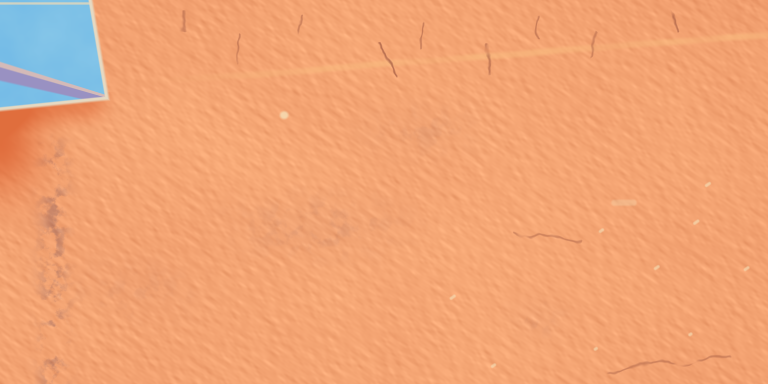
This texture is drawn by a WebGL 1 fragment shader. Its source:

```glsl
precision highp float;
uniform vec2 u_resolution;

#define GRAIN_SCALE 62.0
#define GRAIN_CONTRAST 0.075
#define STAIN_STRENGTH 0.30
#define CRACK_WIDTH 0.0028
#define CRACK_COUNT 9
#define FLECK_COUNT 9
#define CLAY_DARK vec3(0.935, 0.605, 0.420)
#define CLAY_LIGHT vec3(0.975, 0.675, 0.475)
#define SHADOW vec3(0.88, 0.43, 0.24)
#define STAIN vec3(0.66, 0.45, 0.40)
#define CREAM vec3(0.96, 0.86, 0.70)

float hash(vec2 p) {
  p = fract(p * vec2(0.1031, 0.1137));
  p += dot(p, p.yx + 33.33);
  return fract((p.x + p.y) * p.x * 7.31 + p.y * 41.7);
}

float noise(vec2 p) {
  vec2 i = floor(p), f = fract(p);
  f = f * f * (3.0 - 2.0 * f);
  return mix(mix(hash(i), hash(i + vec2(1, 0)), f.x),
             mix(hash(i + vec2(0, 1)), hash(i + vec2(1, 1)), f.x), f.y);
}

float fbm(vec2 p) {
  float sum = 0.0, amp = 0.5;
  for (int i = 0; i < 4; i++) {
    sum += amp * noise(p);
    p = mat2(1.6, 1.2, -1.2, 1.6) * p + 7.3;
    amp *= 0.5;
  }
  return sum;
}

// Soft round spot, 1 at the centre
float spot(vec2 p, vec2 centre, vec2 size) {
  vec2 d = (p - centre) / size;
  return exp(-dot(d, d));
}

float segment(vec2 p, vec2 a, vec2 b) {
  vec2 ab = b - a;
  return length(p - a - ab * clamp(dot(p - a, ab) / dot(ab, ab), 0.0, 1.0));
}

// Slanted bumps, lit from one side
float grain(vec2 p) {
  vec2 q = mat2(0.82, 0.57, -0.57, 0.82) * p * GRAIN_SCALE * vec2(1.0, 1.0);
  q = vec2(q.x * 0.65, q.y * 1.25);
  vec2 lit = vec2(0.1, 0.45);
  return noise(q) - noise(q + lit) + 0.6 * (noise(q * 1.9) - noise(q * 1.9 + lit));
}

vec3 clay(vec2 p) {
  float cloud = fbm(p * vec2(2.2, 3.0) + 4.0) - 0.47;
  float glow = spot(p, vec2(0.85, 0.35), vec2(0.9, 0.65));
  vec3 col = mix(CLAY_DARK, CLAY_LIGHT, clamp(0.28 + 0.55 * glow + 0.9 * cloud, 0.0, 1.0));

  // Dusky patches and a worn vertical band
  float patches = spot(p, vec2(0.83, 0.41), vec2(0.18, 0.07))
                + 0.6 * spot(p, vec2(1.10, 0.66), vec2(0.12, 0.06))
                + 0.7 * spot(p, vec2(1.40, 0.17), vec2(0.06, 0.05))
                + 0.5 * spot(p, vec2(0.35, 0.24), vec2(0.16, 0.07));
  float band = spot(p, vec2(0.14, 0.0), vec2(0.035, 9.0)) * smoothstep(0.67, 0.58, p.y);
  float specks = smoothstep(0.42, 0.68, fbm(p * 38.0));
  col = mix(col, STAIN, STAIN_STRENGTH * (patches * (0.2 + 0.6 * specks) + 1.9 * band * specks));
  return col + grain(p) * GRAIN_CONTRAST * vec3(0.8, 1.0, 0.95);
}

float cracks(vec2 p, float blur) {
  vec2 q = p + 0.045 * (vec2(fbm(p * 14.0), fbm(p * 14.0 + 31.0)) - 0.47);
  float mask = 0.0;
  for (int i = 0; i < CRACK_COUNT; i++) {
    float k = float(i);
    float r = hash(vec2(k * 17.0 + 3.0, 5.0)), s = hash(vec2(k * 29.0 + 1.0, 9.0));
    vec2 a = vec2(0.45 + 0.155 * k + 0.08 * r, 0.99 - 0.22 * s * s);
    vec2 b = a + vec2(0.07 * (r - 0.35), -0.04 - 0.05 * s);
    mask = max(mask, smoothstep(CRACK_WIDTH + blur, 0.0, segment(q, a, b)) * (0.5 + 0.5 * r));
  }
  float low = min(segment(q, vec2(1.56, 0.04), vec2(1.90, 0.065)),
                  segment(q, vec2(1.34, 0.39), vec2(1.52, 0.37)));
  mask = max(mask, 0.6 * smoothstep(CRACK_WIDTH + blur, 0.0, low));
  return mask * smoothstep(0.2, 0.5, noise(p * 30.0));
}

float flecks(vec2 p, float blur) {
  float mask = smoothstep(0.013 + blur, 0.006, length((p - vec2(0.74, 0.70)) * vec2(1.0, 1.1)));
  mask = max(mask, 0.4 * smoothstep(0.009 + blur, 0.004, segment(p, vec2(1.6, 0.472), vec2(1.65, 0.472))));
  for (int i = 0; i < FLECK_COUNT; i++) {
    float k = float(i) * 13.0 + 2.0;
    vec2 c = vec2(0.3 + 1.68 * sqrt(hash(vec2(k, 71.0))), hash(vec2(k, 23.0)) * 0.9);
    float d = segment(p, c, c + vec2(0.010, 0.007) * hash(vec2(k, 47.0)));
    mask = max(mask, 0.8 * smoothstep(0.004 + blur, 0.001, d));
  }
  return mask;
}

void main() {
  vec2 p = gl_FragCoord.xy / u_resolution.y;
  float blur = 1.0 / u_resolution.y;
  vec3 col = clay(p);

  // Faint pale seam, then cracks and flecks
  float seam = abs(p.y - 0.755 - 0.077 * p.x + 0.006 * (noise(p * 9.0) - 0.5));
  float seamFade = smoothstep(0.3, 0.9, p.x) * (0.4 + 0.6 * noise(p * 12.0));
  col = mix(col, vec3(0.98, 0.74, 0.50), 0.65 * seamFade * smoothstep(0.014, 0.002, seam));
  col = mix(col, vec3(0.62, 0.34, 0.25), 0.7 * cracks(p, blur));
  col = mix(col, CREAM, 0.85 * flecks(p, blur));

  // Shadow under the panel
  float below = 0.711 + 0.102 * p.x - p.y;
  float shade = spot(p, vec2(0.0, 0.63), vec2(0.10, 0.13))
              + 0.65 * smoothstep(0.08, 0.0, below) * smoothstep(0.31, 0.22, p.x) * step(-0.02, below);
  col = mix(col, SHADOW, clamp(shade, 0.0, 1.0));

  // Blue panel with slanted stripes and a cream rim
  float edge = max(p.x - 0.24 - 0.17 * (1.0 - p.y), below);
  vec3 panel = mix(vec3(0.40, 0.70, 0.90), vec3(0.53, 0.78, 0.91), fbm(p * 7.0) + 0.4 * p.x);
  float stripe = (p.y - 0.832 + 0.30 * p.x) / (1.0 - 1.8 * p.x);
  panel = mix(panel, vec3(0.60, 0.57, 0.76), smoothstep(0.024, 0.016, abs(stripe + 0.022)));
  panel = mix(panel, vec3(0.83, 0.73, 0.72), smoothstep(0.010, 0.004, abs(stripe)));
  panel = mix(panel, CREAM, 0.7 * smoothstep(0.005, 0.001, abs(p.y - 0.991)));
  panel = mix(panel, vec3(0.90, 0.85, 0.76), smoothstep(0.012, 0.007, -edge));
  col = mix(col, panel, smoothstep(0.002 + blur, -0.002 - blur, edge));

  gl_FragColor = vec4(clamp(col, 0.0, 1.0), 1.0);
}
```
